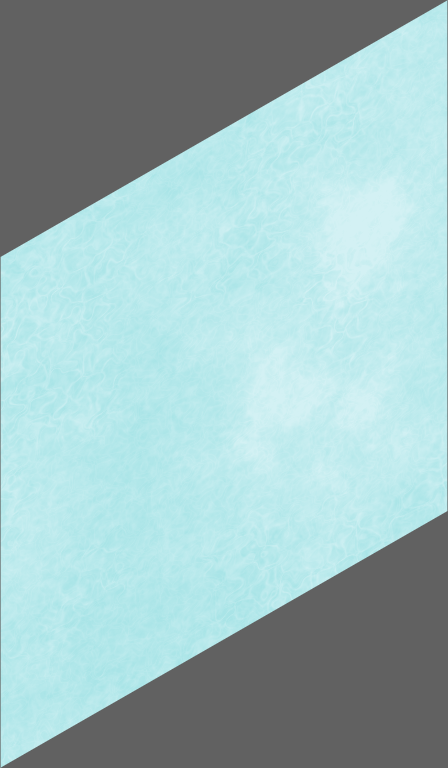
A WebGL 2 fragment shader for this texture:

```glsl
#version 300 es
precision highp float;

#define SLOPE 0.335
#define BACKDROP vec3(0.38)
#define MID_TONE vec3(0.75, 0.922, 0.932)
#define TONE_STEP vec3(0.046, 0.014, 0.014)
#define CLOUD_SCALE 6.0
#define PATCH_SCALE 15.0
#define CELL_SCALE 46.0
#define GRAIN_SCALE 120.0
#define VEIN_GAIN 1.0
#define GRAIN_GAIN 2.2

uniform vec2 u_resolution;
out vec4 fragColor;

float hash(vec2 p) {
    return fract(sin(dot(p, vec2(127.1, 311.7))) * 43758.5453);
}

vec2 hash2(vec2 p) {
    return vec2(hash(p), hash(p + 57.3));
}

float noise(vec2 p) {
    vec2 i = floor(p), f = fract(p);
    f = f * f * (3.0 - 2.0 * f);
    return mix(mix(hash(i), hash(i + vec2(1, 0)), f.x),
               mix(hash(i + vec2(0, 1)), hash(i + vec2(1, 1)), f.x), f.y);
}

float fbm(vec2 p) {
    float sum = 0.0, amp = 0.5;
    for (int i = 0; i < 6; i++) {
        sum += amp * noise(p);
        p = mat2(1.6, 1.2, -1.2, 1.6) * p + 7.7;
        amp *= 0.56;
    }
    return sum / 1.1;
}

// Gap between the two nearest cell centres: zero along the cell borders
float cellGap(vec2 p) {
    vec2 i = floor(p), f = fract(p);
    float near = 8.0, next = 8.0;
    for (int y = -1; y <= 1; y++) {
        for (int x = -1; x <= 1; x++) {
            vec2 cell = vec2(x, y);
            float d = length(cell + hash2(i + cell) - f);
            next = min(next, max(near, d));
            near = min(near, d);
        }
    }
    return next - near;
}

float glow(vec2 p, vec2 centre, vec2 size) {
    vec2 d = (p - centre) / size;
    return exp(-dot(d, d));
}

// Brightness of the mottled plaster, roughly -2 to 2
float plasterTone(vec2 p) {
    vec2 wall = vec2(p.x, p.y - 0.4 * p.x);
    float cloud = fbm(wall * CLOUD_SCALE + 3.1) - 0.5;
    float ragged = fbm(wall * PATCH_SCALE + 21.0) - 0.5;

    // Broad pale areas with ragged borders
    float pale = glow(p, vec2(0.45, 0.43), vec2(0.13, 0.12))
               + 0.9 * glow(p, vec2(0.50, 0.70), vec2(0.11, 0.15))
               + 0.45 * glow(p, vec2(0.13, 0.62), vec2(0.13, 0.10))
               + 0.4 * glow(p, vec2(0.05, 0.40), vec2(0.06, 0.08));
    float tone = 1.1 * pale - 0.55 + 2.0 * cloud + 1.6 * ragged;
    tone += 0.7 * smoothstep(0.4, 0.65, pale * 0.6 + cloud + 1.3 * ragged);

    // Pale veins around small darker cells, only in places
    vec2 warp = vec2(noise(wall * 70.0), noise(wall * 70.0 + 31.0)) - 0.5;
    vec2 cellPos = wall * CELL_SCALE + 1.3 * warp;
    float veins = 1.0 - smoothstep(0.0, 0.35, cellGap(cellPos));
    float fineVeins = 1.0 - smoothstep(0.0, 0.4, cellGap(cellPos * 2.1 + 9.0));
    float mask = smoothstep(0.42, 0.62, fbm(wall * 9.0 + 40.0));
    tone += VEIN_GAIN * mask * (veins - 0.3);
    tone += 0.45 * VEIN_GAIN * (fineVeins - 0.35);

    // Fine grain
    tone += GRAIN_GAIN * (fbm(wall * GRAIN_SCALE) - 0.5);
    return clamp(tone, -1.9, 1.7);
}

void main() {
    vec2 uv = gl_FragCoord.xy / u_resolution;
    vec2 p = gl_FragCoord.xy / u_resolution.y;
    vec3 plaster = MID_TONE + TONE_STEP * plasterTone(p);

    // Slanted panel with upright sides
    float lift = uv.y - SLOPE * uv.x;
    float slanted = min(lift, 1.0 - SLOPE - lift) * 0.866;
    float sides = min(p.x, u_resolution.x / u_resolution.y - p.x) - 0.0008;
    float inside = clamp(min(slanted, sides) * u_resolution.y + 0.5, 0.0, 1.0);

    fragColor = vec4(mix(BACKDROP, plaster, inside), 1.0);
}
```
